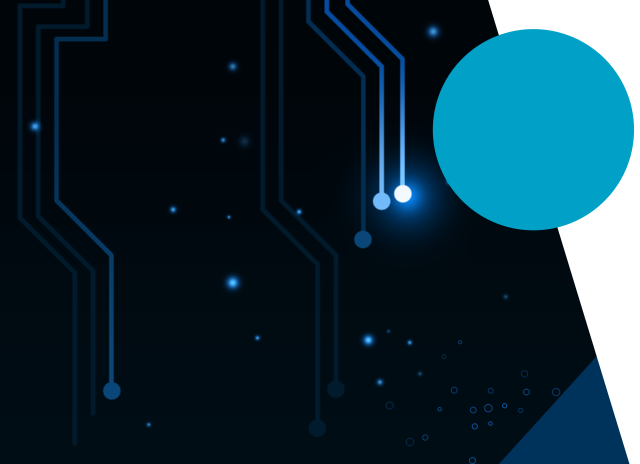
This background is drawn by a Shadertoy shader. Its source:

```glsl
const float CANVAS_HEIGHT = 5.58;
const float TRACE_HALF_WIDTH = 0.028;
const float TRACE_SHIFT = 0.66;

const vec3 WHITE = vec3(1.0);
const vec3 CYAN = vec3(0.005, 0.63, 0.78);
const vec3 NAVY = vec3(0.0, 0.20, 0.36);
const vec3 SPARK_BLUE = vec3(0.08, 0.48, 0.92);
const vec3 FAINT_INK = vec3(0.005, 0.105, 0.175);
const vec3 MID_INK = vec3(0.01, 0.18, 0.32);
const vec3 PAD_INK = vec3(0.04, 0.28, 0.47);
const vec3 BRIGHT_INK = vec3(0.02, 0.30, 0.62);
const vec3 ICE = vec3(0.45, 0.73, 0.98);

float hash(vec2 cell) {
    vec3 q = fract(vec3(cell.xyx) * 0.1031);
    q += dot(q, q.yzx + 33.33);
    return fract((q.x + q.y) * q.z);
}

// Coverage of a signed distance, one pixel soft
float fill(float d, float px) {
    return clamp(0.5 - d / px, 0.0, 1.0);
}

float segment(vec2 p, vec2 a, vec2 b) {
    vec2 ab = b - a;
    float t = clamp(dot(p - a, ab) / max(dot(ab, ab), 0.0001), 0.0, 1.0);
    return length(p - a - ab * t);
}

// Positive on the right of a line running down the canvas
float sideOf(vec2 p, vec2 a, vec2 b) {
    vec2 dir = normalize(b - a);
    return dot(p - a, vec2(dir.y, -dir.x));
}

// route = x, top, bend, end; entryX is where the trace enters above
vec3 drawTrace(vec3 base, vec2 p, float entryX, vec4 route, vec3 topInk, vec3 endInk, float px) {
    vec2 corner = vec2(route.x, route.y);
    vec2 bend = vec2(route.x, route.z);
    vec2 lower = bend + TRACE_SHIFT;
    float d = segment(p, vec2(entryX, -0.2), vec2(entryX, route.y));
    d = min(d, segment(p, vec2(entryX, route.y), corner));
    d = min(d, segment(p, corner, bend));
    d = min(d, segment(p, bend, lower));
    d = min(d, segment(p, lower, vec2(lower.x, route.w)));
    vec3 ink = mix(topInk, endInk, smoothstep(0.25 * route.w, route.w, p.y));
    return mix(base, ink, fill(d - TRACE_HALF_WIDTH, px * 1.5));
}

vec3 drawPad(vec3 base, vec2 p, vec2 center, vec3 ink, float px) {
    return mix(base, ink, fill(length(p - center) - 0.105, px * 1.5));
}

// Bright core inside a soft halo
vec3 spark(vec2 p, vec2 center, float radius, float power) {
    float d = length(p - center) / radius;
    return power * (SPARK_BLUE * exp(-d * d * 1.4) + vec3(0.25, 0.28, 0.15) * exp(-d * d * 4.0));
}

// Sparse small lights, one candidate per cell
vec3 scatterSparks(vec2 p, float cellSize) {
    vec2 cell = floor(p / cellSize);
    float chance = hash(cell + 7.0);
    vec2 center = (cell + 0.25 + 0.5 * vec2(hash(cell + 19.0), hash(cell + 43.0))) * cellSize;
    float radius = mix(0.025, 0.045, hash(cell + 61.0));
    float zone = step(1.7, center.x);
    return spark(p, center, radius, zone * step(0.87, chance) * mix(0.3, 0.9, hash(cell + 5.0)));
}

// Fine bubbles gathered around the lower right
float scatterRings(vec2 p, float cellSize, float px) {
    vec2 cell = floor(p / cellSize);
    vec2 center = (cell + 0.3 + 0.4 * vec2(hash(cell + 11.0), hash(cell + 29.0))) * cellSize;
    float radius = mix(0.018, 0.045, hash(cell + 53.0));
    float zone = smoothstep(1.5, 0.2, length((center - vec2(5.8, 5.05)) * vec2(0.9, 1.4)));
    float shown = step(hash(cell + 3.0), 0.38 * zone);
    float ring = fill(abs(length(p - center) - radius) - 0.006, px);
    return shown * ring * mix(0.3, 0.8, hash(cell + 71.0));
}

void mainImage(out vec4 fragColor, in vec2 fragCoord) {
    float px = CANVAS_HEIGHT / iResolution.y;
    vec2 p = vec2(fragCoord.x, iResolution.y - fragCoord.y) * px;

    // Night ground and the glow of the lit pad
    vec3 col = mix(vec3(0.0, 0.018, 0.035), vec3(0.0, 0.05, 0.08), smoothstep(0.0, CANVAS_HEIGHT, p.y));
    float glow = length(p - vec2(4.9, 2.36));
    col += vec3(0.0, 0.22, 0.42) * exp(-glow * glow * 5.5);
    col += vec3(0.03, 0.28, 0.50) * exp(-glow * glow * 35.0);

    // Circuit traces, left to right
    col = drawTrace(col, p, 0.76, vec4(0.24, 0.07, 2.62, 5.33), FAINT_INK, FAINT_INK, px);
    col = drawTrace(col, p, 1.05, vec4(0.46, 0.32, 2.60, 4.97), FAINT_INK, FAINT_INK, px);
    col = drawTrace(col, p, 1.27, vec4(0.68, 0.47, 2.41, 4.70), MID_INK, PAD_INK, px);
    col = drawTrace(col, p, 3.16, vec4(3.16, -0.2, 2.52, 5.15), FAINT_INK, FAINT_INK, px);
    col = drawTrace(col, p, 3.38, vec4(3.38, -0.2, 2.41, 4.68), FAINT_INK, FAINT_INK, px);
    col = drawTrace(col, p, 3.71, vec4(3.71, -0.2, 0.26, 2.88), MID_INK, MID_INK, px);
    col = drawTrace(col, p, 3.93, vec4(3.93, -0.2, 0.14, 2.42), BRIGHT_INK, ICE, px);
    col = drawTrace(col, p, 4.18, vec4(4.18, -0.2, 0.05, 2.33), BRIGHT_INK, ICE * 1.1, px);

    // End pads
    col = drawPad(col, p, vec2(1.345, 4.70), PAD_INK, px);
    col = drawPad(col, p, vec2(3.815, 5.15), FAINT_INK, px);
    col = drawPad(col, p, vec2(4.04, 4.68), FAINT_INK, px);
    col = drawPad(col, p, vec2(4.365, 2.88), PAD_INK, px);
    col = drawPad(col, p, vec2(4.59, 2.42), ICE, px);
    col = drawPad(col, p, vec2(4.845, 2.33), vec3(0.95, 0.98, 1.0), px);

    // Focal lights, then scattered sparks and bubbles
    col += spark(p, vec2(2.80, 3.40), 0.085, 1.0);
    col += spark(p, vec2(5.21, 0.38), 0.080, 0.75);
    col += spark(p, vec2(4.43, 4.09), 0.070, 1.0);
    col += spark(p, vec2(0.42, 1.52), 0.065, 0.8);
    col += spark(p, vec2(2.80, 0.80), 0.060, 0.6);
    col += spark(p, vec2(2.94, 1.70), 0.080, 0.2);
    col += scatterSparks(p, 0.48);
    col = mix(col, SPARK_BLUE * 0.8, scatterRings(p, 0.2, px));

    // Corner wedge, slanted white field and disc
    col = mix(col, NAVY, fill(-sideOf(p, vec2(7.18, 4.28), vec2(6.0, 5.58)), px));
    col = mix(col, WHITE, fill(-sideOf(p, vec2(5.87, 0.0), vec2(7.57, 5.58)), px));
    col = mix(col, CYAN, fill(length(p - vec2(6.415, 1.56)) - 1.21, px));

    fragColor = vec4(clamp(col, 0.0, 1.0), 1.0);
}
```
